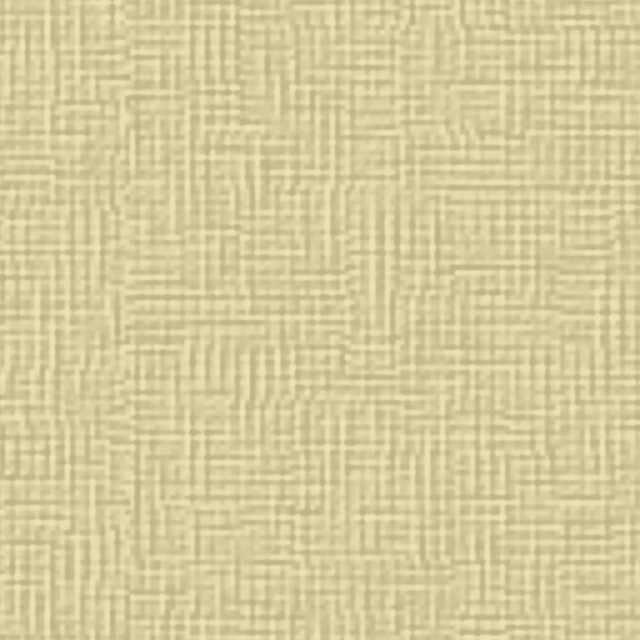
A WebGL 2 fragment shader for this texture:

```glsl
#version 300 es
precision highp float;
// Cream woven canvas: straight embossed threads of soft square fibres in short crossing runs.

uniform vec2 u_resolution;
out vec4 fragColor;

const vec3 BASE_COLOR = vec3(0.843, 0.797, 0.617);
const vec3 RELIEF_COLOR = vec3(0.053, 0.054, 0.054); // colour change per unit of relief
const float FIBRE_COUNT = 128.0;                     // fibre cells along each side
const vec2 THREAD_COUNT = vec2(45.0, 48.0);          // upright and level threads
const float STREAK_COUNT = 17.0;                     // strength changes along one thread
const vec2 STRENGTH_RANGE = vec2(0.1, 2.2);
const vec2 SHIFT_SCALE = vec2(11.0, 12.0);           // shifted runs, across and along
const float SHIFT_AMOUNT = 0.6;                      // in thread widths
const float SHIFT_SOFTNESS = 0.12;
const float PATCH_SCALE = 14.0;
const float PATCH_CONTRAST = 1.0;                    // how far one direction dominates
const float GRAIN_AMOUNT = 1.15;
const float SHADE_SCALE = 19.0;
const float SHADE_AMOUNT = 0.45;
const float SEAM_X = 0.198;
const float SEAM_RAGGEDNESS = 0.008;
const vec2 SEAM_SHIFT = vec2(3.372, 5.618);
const float RELIEF_LIMIT = 1.75;
const float TAU = 6.28318;

float hash(vec2 p) {
  return fract(sin(dot(p, vec2(127.1, 311.7))) * 43758.5453);
}

// Value noise; softness sets the width of the borders between cells.
float noise(vec2 p, vec2 softness) {
  vec2 cell = floor(p);
  vec2 f = smoothstep(0.5 - softness, 0.5 + softness, fract(p));
  float low = mix(hash(cell), hash(cell + vec2(1.0, 0.0)), f.x);
  float high = mix(hash(cell + vec2(0.0, 1.0)), hash(cell + vec2(1.0, 1.0)), f.x);
  return mix(low, high, f.y);
}

// Straight threads, each with a lit and a shaded flank, displaced run by run.
float threadRelief(float across, float along, float count, float seed) {
  vec2 run = vec2(across, along) * SHIFT_SCALE + seed;
  float shift = noise(run, vec2(0.5, SHIFT_SOFTNESS)) - 0.5;
  float thread = across * count + shift * SHIFT_AMOUNT;
  float index = floor(thread);
  float offset = hash(vec2(index, seed));
  float strength = noise(vec2(index * 7.0 + seed, along * STREAK_COUNT + offset), vec2(0.35));
  return sin(TAU * thread) * mix(STRENGTH_RANGE.x, STRENGTH_RANGE.y, strength);
}

// Relief of one fibre cell.
float fibreRelief(vec2 cell) {
  vec2 p = (cell + 0.5) / FIBRE_COUNT;

  // Join two pieces of cloth along a faint ragged seam
  float raggedness = (hash(vec2(cell.y, 5.0)) - 0.5) * SEAM_RAGGEDNESS;
  p += SEAM_SHIFT * step(p.x, SEAM_X + raggedness);

  // Let either direction dominate locally
  float balance = (noise(p * PATCH_SCALE + 12.0, vec2(0.5)) - 0.5) * PATCH_CONTRAST;
  float upright = threadRelief(p.x, p.y, THREAD_COUNT.x, 3.0) * (1.0 + balance);
  float level = threadRelief(p.y, p.x, THREAD_COUNT.y, 59.0) * (1.0 - balance);

  // Diagonally lit grain and broader shading
  float grain = (hash(cell) - hash(cell + vec2(1.0, -1.0))) * GRAIN_AMOUNT;
  float shade = (noise(p * SHADE_SCALE + 41.0, vec2(0.5)) - 0.5) * SHADE_AMOUNT;
  return upright + level + grain + shade;
}

void main() {
  vec2 p = gl_FragCoord.xy / u_resolution * FIBRE_COUNT - 0.5;

  // Blend neighbouring fibres smoothly
  vec2 cell = floor(p);
  vec2 f = smoothstep(0.0, 1.0, fract(p));
  float low = mix(fibreRelief(cell), fibreRelief(cell + vec2(1.0, 0.0)), f.x);
  float high = mix(fibreRelief(cell + vec2(0.0, 1.0)), fibreRelief(cell + vec2(1.0, 1.0)), f.x);
  float relief = mix(low, high, f.y);

  // Compress the extremes softly
  relief = RELIEF_LIMIT * tanh(relief / RELIEF_LIMIT);
  fragColor = vec4(BASE_COLOR + RELIEF_COLOR * relief, 1.0);
}
```
